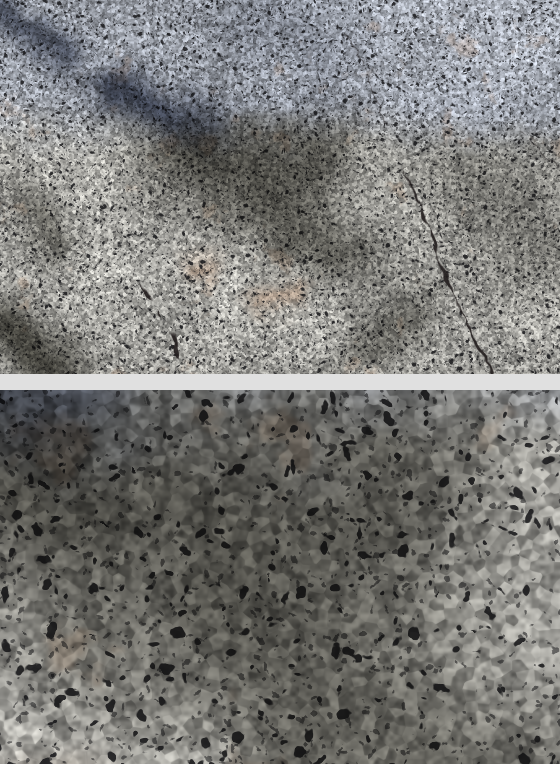
Top: the whole. Bottom: its middle third, enlarged.
Give the GLSL for this texture, as a Shadertoy shader.

```glsl
// Weathered granite slab: speckled grains, dark flakes, soft damp shadows and cracks.
#define BASE_TONE 0.665
#define GRAIN_FREQ 115.0
#define GRAIN_CONTRAST 0.34
#define DUST_CONTRAST 0.22
#define MOTTLE_CONTRAST 0.22
#define FLAKE_FREQ 72.0
#define FLAKE_SHARE 0.36
#define SHADOW_DEPTH 0.60
#define FLAKE_COLOR vec3(0.10, 0.10, 0.11)
#define RUST_COLOR vec3(0.60, 0.47, 0.37)
#define COOL_TINT vec3(0.965, 0.995, 1.05)
#define WARM_TINT vec3(1.01, 1.005, 0.975)

float hash(vec2 p) {
    return fract(sin(dot(p, vec2(127.1, 311.7))) * 43758.5453);
}

float noise(vec2 p) {
    vec2 i = floor(p), f = fract(p);
    f = f * f * (3.0 - 2.0 * f);
    return mix(mix(hash(i), hash(i + vec2(1, 0)), f.x),
               mix(hash(i + vec2(0, 1)), hash(i + vec2(1, 1)), f.x), f.y);
}

float fbm(vec2 p) {
    float sum = 0.0, amp = 0.5;
    for (int i = 0; i < 4; i++) {
        sum += amp * noise(p);
        p = p * 2.03 + 17.3;
        amp *= 0.5;
    }
    return sum / 0.9375;
}

// Crystal mosaic: a random tone per cell, blended softly at the borders
float crystals(vec2 p) {
    vec2 cell = floor(p);
    float sum = 0.0, total = 0.0;
    for (int y = -1; y <= 1; y++)
    for (int x = -1; x <= 1; x++) {
        vec2 id = cell + vec2(x, y);
        vec2 d = id + vec2(hash(id), hash(id + 41.7)) - p;
        float w = exp(-14.0 * dot(d, d));
        sum += w * hash(id + 83.1);
        total += w;
    }
    return sum / total;
}

// Scattered dark slivers with random size, direction and ragged outline
float flakes(vec2 p, float share, float blur) {
    vec2 cell = floor(p);
    float cover = 0.0;
    float ragged = 0.22 * (noise(p * 4.0) - 0.5);
    for (int y = -1; y <= 1; y++)
    for (int x = -1; x <= 1; x++) {
        vec2 id = cell + vec2(x, y);
        float size = hash(id + 5.3);
        float angle = 6.2832 * hash(id + 9.1);
        vec2 q = p - id - vec2(hash(id + 13.7), hash(id + 21.9));
        q = mat2(cos(angle), -sin(angle), sin(angle), cos(angle)) * q;
        vec2 r = (0.14 + 0.36 * size * size) * vec2(1.0, mix(0.3, 0.8, hash(id + 31.3)));
        float d = (length(q / r) - 1.0) * r.y + ragged;
        float present = step(hash(id + 57.7), share);
        cover = max(cover, present * smoothstep(blur, -blur, d));
    }
    return cover;
}

float segment(vec2 p, vec2 a, vec2 b) {
    vec2 pa = p - a, ba = b - a;
    return length(pa - ba * clamp(dot(pa, ba) / dot(ba, ba), 0.0, 1.0));
}

// Soft capsule, 1 on its axis and fading over the given width
float smudge(vec2 p, vec2 a, vec2 b, float width) {
    float d = segment(p, a, b) / width;
    return exp(-d * d);
}

float crackLine(float d, float width, float blur) {
    return smoothstep(width + blur, width - blur, d);
}

void mainImage(out vec4 fragColor, in vec2 fragCoord) {
    vec2 p = fragCoord / iResolution.y;
    float pixel = 1.0 / iResolution.y;
    float mottle = fbm(p * 7.0);
    vec2 warp = vec2(fbm(p * 9.0 + 3.0), fbm(p * 9.0 + 50.0)) - 0.5;
    vec2 s = p + 0.12 * warp;

    // Stone body
    float tone = BASE_TONE + GRAIN_CONTRAST * (crystals(p * GRAIN_FREQ) - 0.5)
               + DUST_CONTRAST * (noise(p * 230.0) - 0.5)
               + MOTTLE_CONTRAST * (mottle - 0.5);
    float upper = smoothstep(0.58, 0.74, s.y);
    vec3 color = tone * mix(WARM_TINT, COOL_TINT, upper);

    // Rusty and pale stains
    float rust = smudge(s, vec2(0.54, 0.27), vec2(0.56, 0.29), 0.04)
               + smudge(s, vec2(0.72, 0.20), vec2(0.80, 0.20), 0.03)
               + 0.6 * smoothstep(0.68, 0.82, fbm(p * 16.0 + 90.0));
    color = mix(color, RUST_COLOR * (0.5 + 0.9 * tone), 0.45 * min(rust, 1.0));

    // Flakes, coarse and fine, gathering in patches
    float share = FLAKE_SHARE * (0.45 + 1.1 * fbm(p * 12.0 + 30.0));
    float coarse = flakes(p * FLAKE_FREQ, share, 0.7 * FLAKE_FREQ * pixel);
    float fine = flakes(p * FLAKE_FREQ * 1.9 + 70.0, share, 1.1 * FLAKE_FREQ * pixel);
    color = mix(color, FLAKE_COLOR, max(0.88 * coarse, 0.55 * fine));

    // Damp shadows
    float light = 1.0;
    light *= 1.0 - 0.80 * smudge(s, vec2(0.0, 0.97), vec2(0.18, 0.86), 0.06);
    light *= 1.0 - 0.95 * smudge(s, vec2(0.32, 0.76), vec2(0.53, 0.66), 0.07);
    light *= 1.0 - 0.75 * smudge(s, vec2(0.50, 0.59), vec2(0.84, 0.56), 0.12);
    light *= 1.0 - 0.70 * smudge(s, vec2(0.70, 0.46), vec2(0.91, 0.32), 0.11);
    light *= 1.0 - 0.95 * smudge(s, vec2(0.0, 0.10), vec2(0.14, 0.02), 0.08);
    light *= 1.0 - 0.60 * smudge(s, vec2(0.08, 0.46), vec2(0.13, 0.37), 0.06);
    light *= 1.0 - 0.55 * smudge(s, vec2(0.98, 0.06), vec2(1.10, 0.16), 0.08);
    light *= 1.0 - 0.35 * smudge(s, vec2(1.26, 0.55), vec2(1.42, 0.35), 0.16);
    light *= 1.0 - 0.25 * smudge(s, vec2(0.68, 0.95), vec2(0.85, 0.88), 0.12);
    vec3 shadowTint = mix(vec3(1.03, 1.02, 0.95), vec3(0.92, 0.98, 1.14), upper);
    color *= mix(vec3(1.0), (1.0 - SHADOW_DEPTH) * shadowTint, 1.0 - light);

    // Broken cracks
    vec2 c = p + 0.035 * warp + 0.010 * (vec2(noise(p * 60.0), noise(p * 60.0 + 9.0)) - 0.5);
    float hairline = min(segment(c, vec2(0.92, 0.93), vec2(1.06, 0.60)),
                         segment(c, vec2(1.39, 0.65), vec2(1.50, 0.55)));
    float fissure = min(segment(c, vec2(1.08, 0.56), vec2(1.17, 0.30)),
                        segment(c, vec2(1.17, 0.30), vec2(1.32, 0.01)));
    float pit = min(segment(c, vec2(0.33, 0.29), vec2(0.46, 0.10)),
                    segment(c, vec2(0.46, 0.10), vec2(0.49, 0.0)));
    float gaps = noise(p * 38.0 + 11.0);
    float crack = 0.6 * crackLine(hairline, 0.0012, pixel) * smoothstep(0.30, 0.50, gaps);
    crack = max(crack, crackLine(fissure, 0.0075 * gaps - 0.001, pixel));
    crack = max(crack, crackLine(pit, 0.020 * (gaps - 0.55), pixel));
    color = mix(color, vec3(0.13, 0.11, 0.11), 0.9 * crack);

    fragColor = vec4(clamp(color, 0.0, 1.0), 1.0);
}
```
